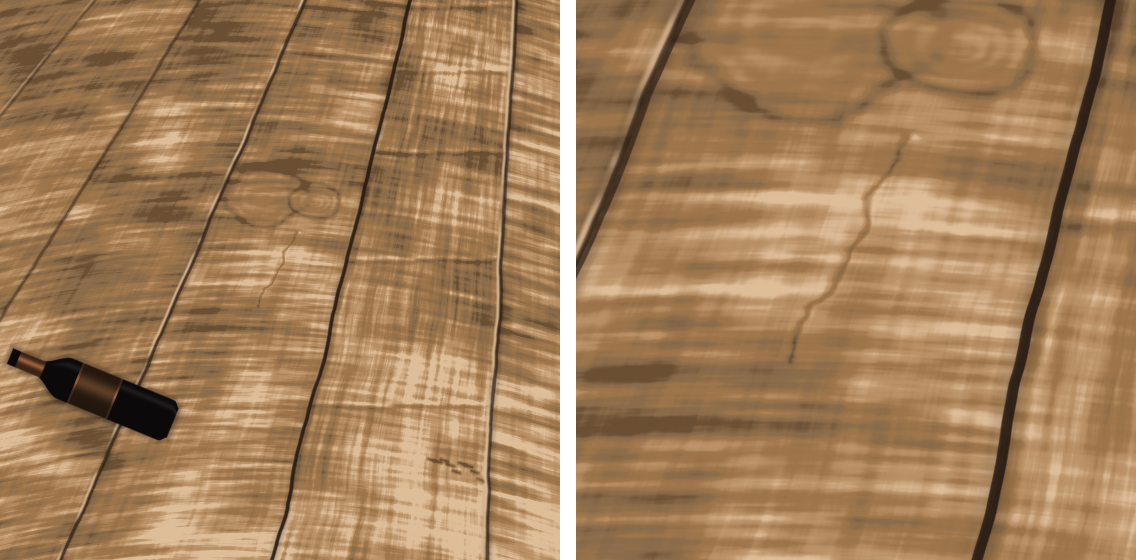
Left, the full canvas; right, a detail of the centre.
Give the GLSL for this texture, as a Shadertoy shader.

```glsl
// Worn plank table top in perspective, with a knot, saw marks and a dark bottle lying on it.
const vec3 UMBER = vec3(0.42, 0.31, 0.20);
const vec3 BROWN = vec3(0.54, 0.42, 0.29);
const vec3 OCHRE = vec3(0.62, 0.46, 0.29);
const vec3 TAN = vec3(0.73, 0.57, 0.40);
const vec3 PALE = vec3(0.87, 0.74, 0.60);
const vec3 GAP = vec3(0.15, 0.10, 0.07);
const vec3 GLASS = vec3(0.045, 0.035, 0.04);
const vec3 FOIL = vec3(0.50, 0.31, 0.19);
const vec3 LABEL = vec3(0.30, 0.20, 0.12);
const float BRIGHTNESS = 0.275; // lifts all wood tones
const float CONTRAST = 1.05;
const float HORIZON = 1.99; // height where the seams meet
const float PLANK_SCALE = 0.19; // plank width per unit below the horizon
const float SEAM_WIDTH = 0.0033;
const vec2 KNOT = vec2(0.475, 0.648);
const vec2 KNOT_STEP = vec2(0.092, -0.012);
const vec2 CRACK_TOP = vec2(0.53, 0.59);
const vec2 CRACK_END = vec2(0.46, 0.45);
const vec2 BOTTLE_TOP = vec2(0.018, 0.364);
const vec2 BOTTLE_AXIS = vec2(0.925, -0.380);
const float BOTTLE_LENGTH = 0.314;

float hash(vec2 p) { return fract(sin(dot(p, vec2(127.1, 311.7))) * 4375.85); }

float noise(vec2 p) {
  vec2 i = floor(p), f = fract(p), e = vec2(1.0, 0.0);
  f = f * f * (3.0 - 2.0 * f);
  return mix(mix(hash(i), hash(i + e), f.x),
             mix(hash(i + e.yx), hash(i + e.xx), f.x), f.y);
}

float fbm(vec2 p) {
  float sum = 0.0, amp = 0.53;
  for (int i = 0; i < 4; i++) {
    sum += amp * noise(p);
    p = p * 2.03 + 17.3;
    amp *= 0.5;
  }
  return sum;
}

// Distance to the nearest scattered cell point
float cellular(vec2 p) {
  float nearest = 1.0;
  for (int i = 0; i < 9; i++) {
    vec2 c = floor(p) + vec2(i % 3 - 1, i / 3 - 1);
    nearest = min(nearest, length(c + vec2(hash(c), hash(c + 41.0)) - p));
  }
  return nearest;
}

float segment(vec2 p, vec2 a, vec2 b) {
  vec2 d = b - a;
  return length(p - a - d * clamp(dot(p - a, d) / dot(d, d), 0.0, 1.0));
}

float bump(float x, float size) { return exp(-x * x / (size * size)); }

vec3 woodRamp(float t) {
  vec3 c = mix(UMBER, BROWN, smoothstep(0.05, 0.30, t));
  c = mix(c, OCHRE, smoothstep(0.30, 0.50, t));
  c = mix(c, TAN, smoothstep(0.50, 0.74, t));
  return mix(c, PALE, smoothstep(0.72, 0.98, t));
}

vec3 drawBottle(vec3 color, vec2 uv, float px) {
  vec2 p = uv - BOTTLE_TOP;
  float s = dot(p, BOTTLE_AXIS);
  float side = dot(p, vec2(-BOTTLE_AXIS.y, BOTTLE_AXIS.x));
  float body = smoothstep(0.056, 0.106, s);
  float radius = mix(0.0150, 0.0385, body);
  radius -= 0.010 * pow(smoothstep(BOTTLE_LENGTH - 0.02, BOTTLE_LENGTH, s), 3.0);
  float d = max(abs(side) - radius, max(-s, s - BOTTLE_LENGTH));
  float around = side / radius;
  float shade = 0.45 + 0.75 * bump(around - 0.15, 0.35);
  vec3 c = GLASS + 0.07 * body * bump(around - 0.65, 0.13);
  float foil = smoothstep(0.014, 0.017, s) * smoothstep(0.066, 0.062, s);
  float label = smoothstep(0.040, 0.038, abs(s - 0.164));
  float trim = smoothstep(0.034, 0.036, abs(s - 0.164));
  c = mix(c, FOIL * shade, foil);
  c = mix(c, mix(LABEL, FOIL, trim) * shade, label);
  color *= 1.0 - 0.25 * smoothstep(0.012, 0.0, d);
  return mix(color, c, smoothstep(px, -px, d));
}

void mainImage(out vec4 fragColor, in vec2 fragCoord) {
  vec2 uv = fragCoord / iResolution.xy;
  float px = 1.0 / iResolution.y;

  // Plank coordinates: across the boards and along their length
  float drop = HORIZON - uv.y, width = PLANK_SCALE * drop, depth = 1.0 / drop;
  float across = (uv.x - mix(0.866, 0.922, uv.y)) / width;
  across += 0.035 * (fbm(vec2(uv.y * 11.0, floor(across + 0.5) * 7.0)) - 0.5);
  float id = floor(across), seam = floor(across + 0.5);
  float middle = step(abs(id + 1.0), 0.5), ripple = step(0.0, id);
  vec2 shift = id * vec2(13.7, 5.3);

  // Stains, lengthwise grain and cross-cut saw marks
  float level = uv.y - mix(0.22, -0.04, uv.x) * uv.x;
  float patches = fbm(vec2(uv.x * 7.0, level * 10.0) + shift);
  float stain = smoothstep(0.48, 0.05, cellular(vec2(across * 2.2, depth * 17.0) + shift));
  float grain = fbm(vec2(across * 34.0, depth * 22.0) + shift) - 0.5;
  vec2 sawPoint = vec2(uv.x * 8.0, level * 95.0) + shift;
  float saw = fbm(sawPoint) - 0.5;
  float relief = saw + 0.5 - fbm(sawPoint + vec2(0.0, 0.6));
  float tone = 0.30 + 1.05 * (patches - 0.5) + 0.30 * (0.5 - uv.y) + 0.14 * (uv.x - 0.5);
  tone += grain * mix(0.32, 0.75, middle) + saw * mix(0.70, 0.25, middle);
  tone += 0.35 * relief - 0.24 * stain * smoothstep(0.35, 0.65, fbm(sawPoint * 0.5));
  tone += ripple * 0.13 * sin(level * 185.0 + 6.0 * patches + 3.0 * across);
  tone = tone * CONTRAST + BRIGHTNESS;

  // Raised ridges crossing the middle board
  float ridge = (fract(depth / 0.105 - 5.07) - 0.5) * 0.105 / (depth * depth);
  ridge += 0.012 * (fbm(uv * 18.0) - 0.5);
  tone += middle * (0.22 * bump(ridge, 0.004) - 0.28 * bump(ridge + 0.008, 0.004));

  // Paired knots with warped rings
  for (int i = 0; i < 2; i++) {
    float n = float(i);
    vec2 k = (uv - KNOT - n * KNOT_STEP) / (vec2(0.062, 0.045) * (1.0 - 0.33 * n));
    float r = length(k) + 0.9 * (fbm(uv * vec2(13.0, 20.0)) - 0.5);
    tone = mix(tone, 0.55 + 0.07 * sin(r * 17.0) + 0.6 * saw, 0.6 * smoothstep(1.2, 0.6, r));
    tone -= 0.30 * bump(r - 1.05, 0.12);
  }

  // Crack below the knots and a row of dents
  vec2 warped = uv + 0.035 * (vec2(fbm(uv * 22.0), fbm(uv * 22.0 + 9.0)) - 0.5);
  tone += 0.22 * bump(segment(warped, CRACK_TOP, CRACK_END), 0.002);
  tone -= 0.40 * bump(segment(warped + 0.004, CRACK_TOP, CRACK_END), 0.003);
  for (int i = 0; i < 9; i++) {
    float n = float(i);
    vec2 dent = vec2(0.765 + 0.011 * n, 0.178 - 0.005 * n + 0.025 * hash(vec2(n, 3.0)));
    tone -= 0.7 * bump(segment(uv, dent, dent + vec2(0.012, -0.004)), 0.003);
  }
  vec3 color = woodRamp(tone);

  // Seams: even ones catch the light on one edge, odd ones are open gaps
  float even = 1.0 - mod(abs(seam), 2.0);
  float strength = mix(1.0, 0.45, step(seam, -2.5));
  float d = (across - seam) * width;
  float wear = smoothstep(0.25, 0.55, fbm(vec2(uv.y * 16.0, seam)));
  float gap = smoothstep(SEAM_WIDTH + px, SEAM_WIDTH - px, abs(d));
  float edge = smoothstep(SEAM_WIDTH + px, 0.0, abs(d + 1.5 * SEAM_WIDTH));
  color *= 1.0 - 0.20 * strength * smoothstep(0.014, 0.0, abs(d));
  color = mix(color, GAP, gap * strength * mix(0.9, 0.65, even));
  color = mix(color, PALE, edge * strength * wear * mix(0.15, 0.85, even));

  fragColor = vec4(drawBottle(color, uv, px), 1.0);
}
```
